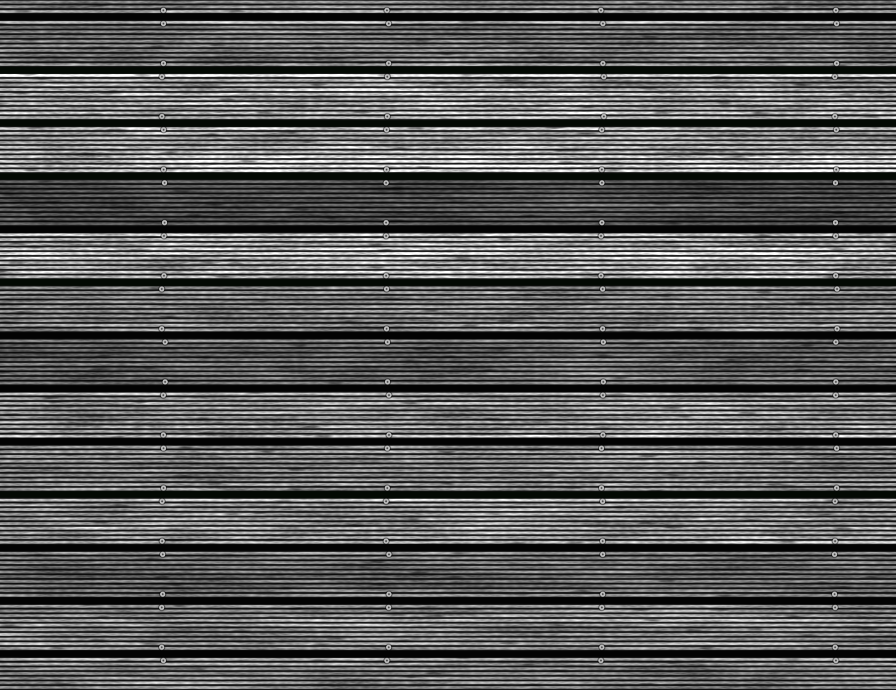
Write a WebGL 2 fragment shader that draws this texture.

```glsl
#version 300 es
precision highp float;
// Weathered grooved decking: thirteen horizontal boards, dark gaps and four columns of screws.
uniform vec2 u_resolution;
out vec4 fragColor;

const float BOARDS = 13.0;
const float RIDGES = 10.0;
const float TAU = 6.2831853;

// Mean brightness of each board, from the lowest full one upwards.
const float BOARD_TONE[13] = float[13](
  0.45, 0.34, 0.47, 0.42, 0.47, 0.34, 0.42, 0.54, 0.26, 0.55, 0.50, 0.35, 0.41);

vec2 hash2(vec2 p) {
  vec3 q = fract(p.xyx * vec3(0.1031, 0.1030, 0.0973));
  q += dot(q, q.yzx + 33.33);
  return fract((q.xx + q.yz) * q.zy);
}

// Distance to the nearest scattered point, averaging about one half.
float cellular(vec2 p) {
  vec2 cell = floor(p), f = p - cell;
  float nearest = 4.0;
  for (int y = -1; y <= 1; y++)
    for (int x = -1; x <= 1; x++) {
      vec2 o = vec2(x, y);
      vec2 d = o + hash2(cell + o + 91.0) - f;
      nearest = min(nearest, dot(d, d));
    }
  return sqrt(nearest);
}

// Multiplier for grain, streaks and stains; each board has its own offset.
float wear(vec2 uv, float id) {
  vec2 p = vec2(uv.x + id * 7.3, uv.y);
  float warp = 0.002 * sin(p.x * 19.0) + 0.001 * sin(p.x * 47.0 + id);
  float grain = cellular(p * vec2(110.0, 420.0)) - 0.5;
  float streak = cellular((p + vec2(0.0, warp)) * vec2(14.0, 190.0)) - 0.5;
  float blotch = cellular(p * vec2(5.0, 34.0)) - 0.5;
  float drift = sin(p.x * 6.0 + id) * sin(p.x * 11.0 + uv.y * 30.0);
  float knot = smoothstep(0.13, 0.02, cellular(p * vec2(9.0, 45.0) + 17.0));
  return (1.0 + 0.38 * grain + 0.42 * streak + 0.30 * blotch + 0.07 * drift)
       * (1.0 - 0.4 * knot);
}

vec3 decking(vec2 uv, float aspect, float pixel) {
  float b = uv.y * BOARDS - 0.68;
  float id = mod(floor(b), BOARDS);
  float t = fract(b);
  float tone = BOARD_TONE[int(id)];

  // Rounded ridges between the board edges.
  float r = (t - 0.06) / 0.88 * RIDGES;
  float ridge = smoothstep(0.05, 0.65, 0.5 - 0.5 * cos(TAU * r));
  float variation = 0.86 + 0.28 * hash2(vec2(floor(r), id)).x;
  float light = tone * (0.16 + 1.38 * ridge * variation) * wear(uv, id);

  // Pale worn lips beside the gaps, stronger on the upper edge.
  float lip = smoothstep(0.87, 0.90, t) + 0.4 * smoothstep(0.13, 0.10, t);
  light += 0.22 * lip * ridge * hash2(vec2(id, 5.0)).x;

  // Gaps with slightly wavering edges and a faint moss tint.
  float edge = 0.5 - abs(t - 0.5);
  float halfGap = 0.062 + 0.006 * sin(uv.x * 8.0 + id * 2.0);
  float wood = smoothstep(halfGap - 0.01, halfGap + 0.01, edge);
  float moss = step(0.65, hash2(vec2(floor(b + 0.5), 3.0)).y);
  vec3 gapColor = vec3(0.012, 0.012 + 0.025 * moss, 0.012);
  vec3 color = mix(gapColor, vec3(light), wood);

  // A screw near both edges of every board.
  float column = floor(uv.x * 4.0);
  float screwX = column == 2.0 ? 0.672 : (column + 0.73) / 4.0;
  screwX += 0.004 * (hash2(vec2(column, id)).y - 0.5);
  float d = length(vec2((uv.x - screwX) * aspect, (edge - 0.125) / BOARDS));
  float soft = 0.5 * pixel;
  color *= 1.0 - 0.6 * smoothstep(0.0055 + soft, 0.0045 - soft, d);
  float head = smoothstep(0.0038 + soft, 0.0038 - soft, d);
  float socket = smoothstep(0.0013 + soft, 0.0013 - soft, d);
  return mix(color, vec3(0.74 - 0.45 * socket), head);
}

void main() {
  float aspect = u_resolution.x / u_resolution.y;
  // Average vertical samples so the fine grooves stay smooth.
  vec3 sum = vec3(0.0);
  for (int i = 0; i < 4; i++) {
    vec2 offset = vec2(0.0, (float(i) - 1.5) / 4.0);
    vec2 uv = (gl_FragCoord.xy + offset) / u_resolution;
    sum += decking(uv, aspect, 1.0 / u_resolution.y);
  }
  fragColor = vec4(clamp(sum / 4.0, 0.0, 1.0), 1.0);
}
```
